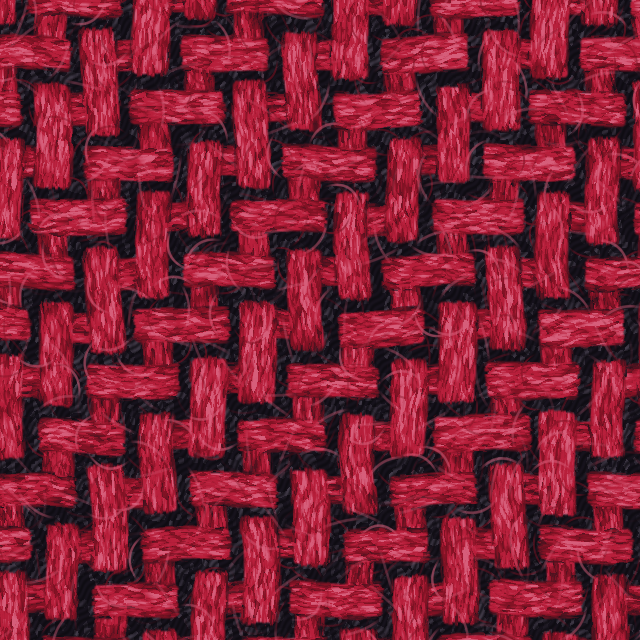
Write a WebGL 2 fragment shader that draws this texture.

```glsl
#version 300 es
precision highp float;
// Woolly red 2/2 twill weave with thin dark threads showing between the floats.
uniform vec2 u_resolution;
out vec4 fragColor;

const vec2 THREADS = vec2(12.8, 11.74);   // columns and rows across the canvas
const float SHEAR = 0.018;                // slight lean of the columns
const vec3 BLACK = vec3(0.08, 0.065, 0.10);
const vec3 GREY = vec3(0.34, 0.31, 0.37);
const vec3 WINE = vec3(0.31, 0.07, 0.12);
const vec3 DEEP = vec3(0.51, 0.07, 0.14);
const vec3 RED = vec3(0.72, 0.12, 0.23);
const vec3 PINK = vec3(0.84, 0.37, 0.48);

vec2 hash2(vec2 p) {
  vec3 a = fract(p.xyx * vec3(0.1031, 0.1030, 0.0973));
  a += dot(a, a.yzx + 33.33);
  return fract((a.xx + a.yz) * a.zy);
}

// Cellular noise: distance to the nearest point, and that point's random value.
vec2 cellular(vec2 p) {
  vec2 cell = floor(p);
  vec2 nearest = vec2(9.0, 0.0);
  for (int y = -1; y <= 1; y++)
    for (int x = -1; x <= 1; x++) {
      vec2 id = cell + vec2(x, y);
      vec2 rnd = hash2(id);
      float d = length(id + rnd - p);
      if (d < nearest.x) nearest = vec2(d, hash2(id + 57.0).x);
    }
  return nearest;
}

// Signed position within a period of four threads, and the period's index.
vec2 repeat4(float x) {
  return vec2(mod(x + 2.0, 4.0) - 2.0, floor((x + 2.0) / 4.0));
}

vec3 woolColor(float tone) {
  vec3 col = mix(BLACK, WINE, smoothstep(0.0, 0.25, tone));
  col = mix(col, DEEP, smoothstep(0.25, 0.5, tone));
  col = mix(col, RED, smoothstep(0.5, 0.74, tone));
  return mix(col, PINK, smoothstep(0.78, 1.08, tone));
}

// One fibrous yarn piece; q.x runs along it, q.y across it.
vec4 strand(vec2 q, vec2 halfSize, vec2 id, float lift) {
  vec2 seed = hash2(id + 19.0);
  halfSize *= 0.94 + 0.14 * seed.yx;
  q.y += 0.025 * sin(q.x * 2.4 + seed.x * 6.3) + (seed.y - 0.5) * 0.05;
  float wave = 0.025 * sin(q.x * 5.0 + seed.x * 9.0)
             + 0.015 * sin(q.x * 11.0 + q.y * 8.0 + seed.y * 6.0);
  float twist = q.x * (seed.x - 0.5) * 0.25;
  vec2 fibre = cellular(vec2(q.x * 3.2, (q.y + wave + twist) * 15.0) + seed * 91.0);
  vec2 fine = cellular(vec2(q.x * 5.5, (q.y - wave - twist) * 23.0) + seed * 47.0);
  vec2 e = min(abs(q) / halfSize, 1.2);
  float tone = lift + 0.48 * (fibre.y - 0.5) + 0.35 * (0.5 - fibre.x)
             + 0.30 * (fine.y - 0.5) + 0.08 * (seed.x - 0.5)
             - 0.28 * pow(e.y, 4.0) - 0.20 * pow(e.x, 6.0);
  vec2 box = abs(q) - halfSize + 0.1;
  float d = length(max(box, 0.0)) + min(max(box.x, box.y), 0.0) - 0.1;
  d += (fibre.y - 0.5) * 0.07;
  return vec4(woolColor(tone), 1.0 - smoothstep(-0.03, 0.035, d));
}

// Dark plied thread filling the gaps.
vec3 darkThreads(vec2 p) {
  vec2 gap = abs(fract(p) - 0.5);
  float ply = 0.5 + 0.5 * sin((p.x + p.y) * 38.0 + 2.0 * sin(p.x * 9.0 - p.y * 7.0));
  float ridge = 1.0 - smoothstep(0.0, 0.22, abs(min(gap.x, gap.y) - 0.5) - 0.36);
  vec2 fleck = cellular(p * vec2(11.0, 9.0));
  float light = smoothstep(0.5, 1.0, fleck.y) * (0.3 + 0.7 * ply);
  return mix(BLACK * (0.7 + 0.4 * ply), GREY, light * (0.3 + 0.4 * ridge));
}

// Coverage of loose curved hairs scattered one per cell.
float hairs(vec2 p, float seed) {
  float cover = 0.0;
  for (int y = -1; y <= 1; y++)
    for (int x = -1; x <= 1; x++) {
      vec2 id = floor(p) + vec2(x, y);
      vec2 place = hash2(id + seed);
      vec2 form = hash2(id + seed + 83.0);
      float angle = form.x * 6.2832;
      vec2 q = mat2(cos(angle), -sin(angle), sin(angle), cos(angle)) * (p - id - place);
      float line = abs(q.y - (form.y - 0.5) * 1.8 * q.x * q.x);
      float hair = 1.0 - smoothstep(0.015, 0.06, line);
      cover = max(cover, hair * (1.0 - smoothstep(0.3, 0.7, abs(q.x))) * form.y);
    }
  return cover;
}

void main() {
  vec2 uv = gl_FragCoord.xy / u_resolution;
  float down = 1.0 - uv.y;
  vec2 p = vec2(uv.x - SHEAR * down, down) * THREADS + vec2(0.0, 0.015);
  p += 0.025 * sin(p.yx * vec2(1.7, 1.3) + vec2(0.0, 2.0));
  vec2 thread = floor(p + 0.5);
  vec2 across = p - thread;

  // Position along each yarn: floats on top, short sunk pieces half a period away.
  vec2 warp = repeat4(p.y + thread.x - 3.5);
  vec2 weft = repeat4(p.x + thread.y - 1.5);
  vec2 sunkWarp = repeat4(p.y + thread.x - 1.5);
  vec2 sunkWeft = repeat4(p.x + thread.y - 3.5);

  vec3 col = darkThreads(p);
  vec4 s = strand(vec2(sunkWarp.x, across.x), vec2(0.46, 0.31), vec2(thread.x, sunkWarp.y + 200.0), 0.60);
  col = mix(col, s.rgb, s.a);
  s = strand(vec2(sunkWeft.x, across.y), vec2(0.42, 0.28), vec2(sunkWeft.y + 300.0, thread.y), 0.60);
  col = mix(col, s.rgb, s.a);
  s = strand(vec2(weft.x, across.y), vec2(0.90, 0.31), vec2(weft.y + 400.0, thread.y), 0.75);
  col = mix(col, s.rgb, s.a);
  s = strand(vec2(warp.x, across.x), vec2(0.92, 0.35), vec2(thread.x, warp.y + 500.0), 0.76);
  col = mix(col, s.rgb, s.a);

  // Fuzz lying over everything.
  col = mix(col, DEEP, 0.6 * hairs(p * 1.9, 11.0));
  col = mix(col, PINK, 0.6 * hairs(p * 1.5 + 40.0, 29.0));
  fragColor = vec4(col, 1.0);
}
```
